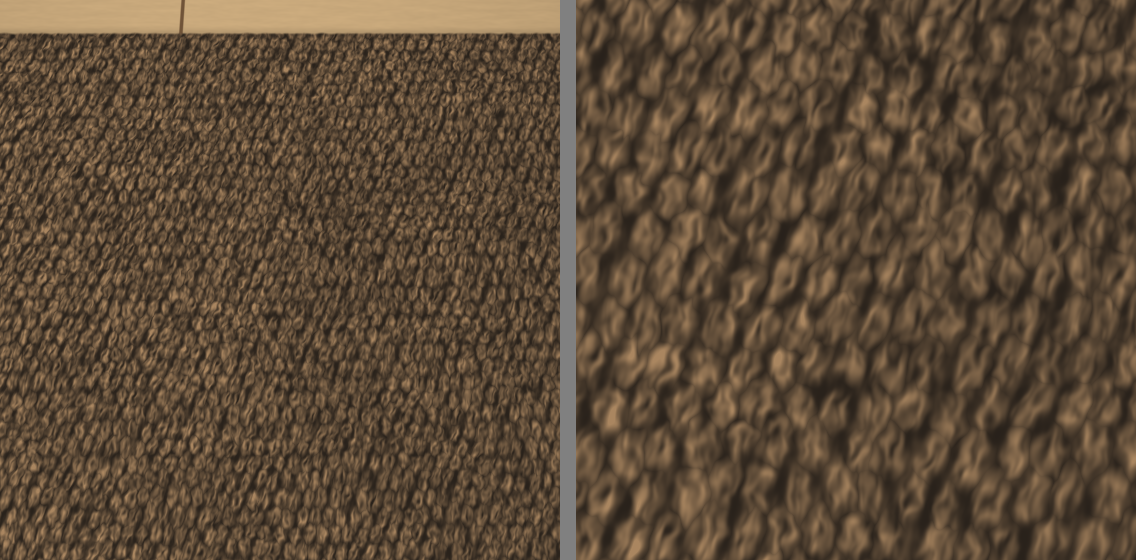
Left, the full canvas; right, a detail of the centre.
A Shadertoy shader for this texture:

```glsl
// Coarse brown woven cloth receding towards a pale board with one seam.
// Staggered rows of slanted knots, each split into strands by stretched
// gradient noise, shrink with height; loose fibres bridge the gaps.
#define KNOT_WIDTH 0.0250   // knot pitch across, at the bottom
#define KNOT_HEIGHT 0.0325  // row pitch, at the bottom
#define WIDTH_SHRINK 0.0050 // loss of pitch across over the canvas height
#define ROW_SHRINK 0.0145   // loss of row pitch over the canvas height
#define SLANT 0.20          // lean of the knots to the right
#define JITTER 0.26         // scatter of the knot centres
#define STRAND 0.70         // contrast of the strands in a knot
#define FIBRE 0.42          // contrast of the loose fibres
#define CLOTH_TOP 0.940     // height of the cloth edge
#define SEAM_X 0.323        // place of the board seam

const vec3 GAP_BROWN = vec3(0.150, 0.124, 0.100);
const vec3 YARN_TAN = vec3(0.620, 0.490, 0.352);
const vec3 BOARD_TAN = vec3(0.775, 0.652, 0.478);
const vec3 SEAM_BROWN = vec3(0.400, 0.290, 0.190);

vec2 hash2(vec2 p) {
    vec3 q = fract(p.xyx * vec3(0.1031, 0.1030, 0.0973));
    q += dot(q, q.yzx + 33.33);
    return fract((q.xx + q.yz) * q.zy);
}

float cornerSlope(vec2 cell, vec2 toPoint) {
    float angle = 6.2832 * hash2(cell).x;
    return dot(vec2(cos(angle), sin(angle)), toPoint);
}

// Gradient noise, about -0.7 to 0.7
float gradientNoise(vec2 p) {
    vec2 i = floor(p), f = fract(p);
    vec2 s = f * f * f * (f * (f * 6.0 - 15.0) + 10.0);
    vec2 e = vec2(1.0, 0.0);
    return mix(mix(cornerSlope(i, f), cornerSlope(i + e.xy, f - e.xy), s.x),
               mix(cornerSlope(i + e.yx, f - e.yx), cornerSlope(i + e.xx, f - e.xx), s.x), s.y);
}

// Canvas position to knot units, with smaller knots further up
vec2 weaveCoords(vec2 p) {
    float column = (p.x - 0.5) / (KNOT_WIDTH - WIDTH_SHRINK * p.y);
    float row = -log(1.0 - p.y * ROW_SHRINK / KNOT_HEIGHT) / ROW_SHRINK;
    vec2 drift = vec2(gradientNoise(p * 7.0), gradientNoise(p * 8.0 + 40.0));
    return vec2(column, row) + 100.0 + vec2(0.3, 0.45) * drift;
}

// Brightness of the nearest knots, 0 in the gaps
float knots(vec2 g) {
    // Ragged outlines
    g += 0.16 * vec2(gradientNoise(g * 2.3), gradientNoise(g * 2.1 + 50.0));
    float bright = 0.0;
    for (int j = -1; j <= 1; j++) {
        for (int i = -1; i <= 1; i++) {
            float row = floor(g.y) + float(j);
            float stagger = 0.5 * mod(row, 2.0);
            vec2 id = vec2(floor(g.x - stagger) + float(i), row);
            vec2 rnd = hash2(id + 7.0), look = hash2(id + 311.0);
            vec2 q = g - id - vec2(stagger + 0.5, 0.5) - JITTER * (rnd - 0.5);
            q.x -= (SLANT + 0.30 * (look.x - 0.5)) * q.y;

            // Soft oval body
            vec2 radius = vec2(0.53, 0.76) * mix(0.90, 1.10, look.y);
            float body = 1.0 - smoothstep(0.38, 1.08, length(q / radius));

            // Strands along the oval and a dark slit between them
            float strand = gradientNoise(q * vec2(4.4, 2.2) + rnd * 90.0);
            float slitX = q.x - 0.20 * (rnd.y - 0.5) - 0.25 * q.y;
            float slit = exp(-slitX * slitX * 75.0 - q.y * q.y * 7.0);
            float light = mix(0.50, 0.72, rnd.x) + STRAND * strand - 0.36 * look.x * slit;
            bright = max(bright, body * light);
        }
    }
    return bright;
}

vec3 cloth(vec2 p) {
    vec2 g = weaveCoords(p);
    float tone = 0.07 + 0.93 * knots(g);
    // Loose fibres over knots and gaps, broken along their length
    vec2 fibreCoords = vec2(g.x - 0.25 * g.y, g.y);
    tone += FIBRE * gradientNoise(fibreCoords * vec2(2.7, 1.25) + 9.0);
    tone += 0.30 * FIBRE * gradientNoise(fibreCoords * vec2(5.6, 2.8) + 70.0);
    // Worn patches, thin horizontal bands and light from the left
    float shade = 1.0 + 0.16 * gradientNoise(p * 4.0 + 3.0);
    shade += 0.16 * gradientNoise(p * vec2(8.0, 34.0) + 17.0);
    shade += 0.16 * (0.5 - p.x);
    // Shadow where the cloth turns over its edge
    shade *= mix(0.75, 1.0, smoothstep(0.0, 0.012, CLOTH_TOP - p.y));
    // Soft floor keeps the gaps from going flat
    tone = 0.5 * (tone + sqrt(tone * tone + 0.012));
    return mix(GAP_BROWN, YARN_TAN, clamp(tone * shade, 0.0, 1.1));
}

vec3 board(vec2 p, float pixel) {
    float grain = gradientNoise(p * vec2(14.0, 130.0)) + 0.6 * gradientNoise(p * vec2(60.0, 240.0));
    float glow = 1.02 - 0.22 * (p.x - 0.45) * (p.x - 0.45) + 0.03 * grain;
    glow *= mix(0.90, 1.0, smoothstep(0.0, 0.015, p.y - CLOTH_TOP));
    float seamDistance = abs(p.x - SEAM_X - 0.07 * (p.y - CLOTH_TOP));
    float seam = 1.0 - smoothstep(0.0015, 0.0030 + pixel, seamDistance);
    return mix(BOARD_TAN * glow, SEAM_BROWN, 0.9 * seam);
}

void mainImage(out vec4 fragColor, in vec2 fragCoord) {
    vec2 p = fragCoord / iResolution.xy;
    float pixel = 1.0 / iResolution.y;
    // Slightly bumpy cloth edge against the board
    float edge = CLOTH_TOP + 0.002 * gradientNoise(vec2(p.x * 60.0, 5.0));
    float onBoard = smoothstep(-0.001 - pixel, 0.001 + pixel, p.y - edge);
    vec3 colour = mix(cloth(p), board(p, pixel), onBoard);
    fragColor = vec4(colour, 1.0);
}
```
